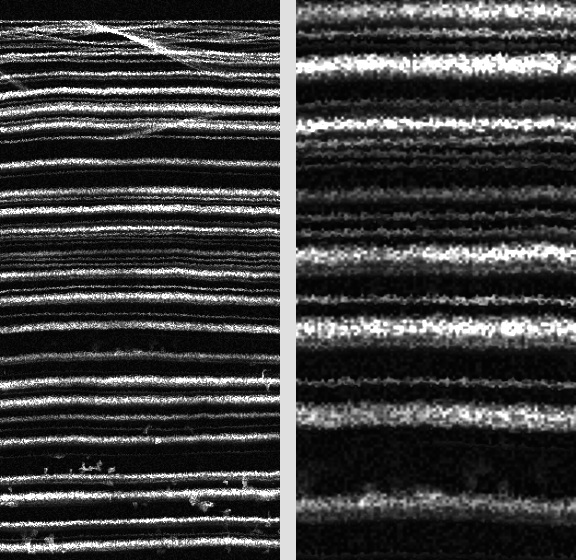
Left, the full canvas; right, a detail of the centre.
Write a WebGL 1 fragment shader that draws this texture.

```glsl
precision highp float;
// Grainy monochrome scan of stacked, nearly level layers: bright soft bands at a
// swaying pitch with thin strands between them, a web of crossing fibres at the
// top and broken flecks low down, all covered by speckle.

uniform vec2 u_resolution;

float hash(vec2 p) {
  vec3 q = fract(p.xyx * 0.1031);
  q += dot(q, q.yzx + 33.33);
  return fract((q.x + q.y) * q.z);
}

float noise(vec2 p) {
  vec2 i = floor(p), f = fract(p);
  f = f * f * (3.0 - 2.0 * f);
  return mix(mix(hash(i), hash(i + vec2(1, 0)), f.x),
             mix(hash(i + vec2(0, 1)), hash(i + vec2(1, 1)), f.x), f.y);
}

// Soft line profile; also serves as a soft mask
float bell(float d, float width) {
  d /= width;
  return exp(-d * d);
}

// Level bands, each with a haze and three thin strands
float layers(float x, float depth) {
  float lower = smoothstep(1.15, 1.4, depth);
  float sum = 0.0;
  for (int i = 0; i < 23; i++) {
    float k = float(i);
    float center = 0.09 + k * 0.0833 + 0.026 * cos(0.924 * (k - 1.0));
    center += 0.042 * bell(k - 19.0, 0.6) - 0.036 * bell(k - 8.5, 1.0)
            - 0.028 * bell(k - 5.0, 0.6);
    float d = depth - center;
    float width = mix(0.0065, 0.0115, hash(vec2(k, 3.0)));
    width *= mix(0.6, 1.0, smoothstep(0.1, 0.45, depth));
    float patchy = 0.65 + 0.6 * noise(vec2(x * 7.0, k * 5.3));
    sum += bell(d, width) * patchy * mix(0.75, 1.15, hash(vec2(k, 8.0)));
    sum += bell(d - 0.01, 0.022) * mix(0.1, 0.18, lower) * patchy;
    for (int j = 0; j < 3; j++) {
      vec2 id = vec2(k, float(j) + 20.0);
      float h = hash(id), s = hash(id + 40.0);
      float drift = 0.012 * (noise(vec2(x * 2.5 + h * 9.0, k)) - 0.5);
      float offset = 0.019 * (float(j) + 0.6 + 0.7 * h) + drift;
      float strength = mix(0.04, 0.65, s * s) * mix(1.0, 0.4, lower);
      sum += bell(d - offset, 0.0045) * strength * patchy;
    }
  }
  // Quiet, dim zones
  sum *= mix(0.5, 1.0, smoothstep(0.1, 0.2, depth));
  sum *= 1.0 - 0.55 * bell(depth - 0.91, 0.025);
  sum *= 1.0 - 0.9 * bell(depth - 1.225, 0.036);
  sum *= 1.0 - 0.5 * bell(depth - 1.29, 0.03);
  sum *= 1.0 - 0.65 * bell(depth - 1.5, 0.025);
  return 1.06 * max(sum - 0.08, 0.0);
}

// Crossing fibres near the surface
float fibres(float x, float depth) {
  float sum = bell(depth - 0.076, 0.004) * (0.4 + 0.5 * noise(vec2(x * 14.0, 2.0)));
  float fall = 0.087 + 0.15 * smoothstep(0.25, 0.85, x);
  for (int i = 0; i < 10; i++) {
    float k = float(i);
    float h = hash(vec2(k, 71.0)), g = hash(vec2(k, 93.0));
    // Loose web
    float web = 0.085 + 0.12 * h + 0.022 * sin(x * (3.0 + 6.0 * g) + k * 2.4);
    sum += bell(depth - web, 0.0035) * 0.75 * noise(vec2(x * 6.0, k * 3.7));
    // Bundle that pinches together and fans out
    float strand = fall + (g - 0.5) * (0.012 + 0.3 * (x - 0.47));
    sum += bell(depth - strand, 0.004) * (0.12 + 0.3 * bell(x - 0.48, 0.15))
         * smoothstep(0.18, 0.35, x);
  }
  // Slanting streaks below the web
  float rise = 0.495 - 0.09 * smoothstep(0.35, 0.85, x);
  sum += bell(depth - rise, 0.008) * 0.5 * bell(x - 0.57, 0.2);
  sum += bell(depth - 0.26 - 0.65 * x, 0.01) * 0.3 * smoothstep(0.16, 0.06, x);
  return sum;
}

// Broken bright flecks among the lower bands
float flecks(vec2 p) {
  vec2 rough = p + 0.014 * (vec2(noise(p * 90.0), noise(p * 90.0 + 40.0)) - 0.5);
  float spots = smoothstep(0.72, 0.95, noise(rough * vec2(48.0, 40.0)));
  float cluster = smoothstep(0.55, 0.75, noise(p * vec2(5.0, 9.0) + 17.0));
  float right = smoothstep(0.45, 0.65, p.x) * smoothstep(1.65, 1.75, p.y);
  return spots * (cluster + 0.35 * right) * smoothstep(1.2, 1.35, p.y);
}

void main() {
  // x runs across, y is depth from the top, both in canvas widths
  vec2 uv = gl_FragCoord.xy / u_resolution;
  vec2 p = vec2(uv.x, 2.0 * (1.0 - uv.y));
  float grain = noise(p * 256.0 - 0.5);
  float fine = noise(p * 256.0 + 310.5);

  // Gentle arch above, rise to the right below, small bumps and ragged edges
  float low = smoothstep(1.1, 1.6, p.y);
  float bend = mix(-0.014 * sin(3.1416 * p.x), -0.024 * (p.x - 0.5), low);
  bend += 0.014 * (noise(p * vec2(5.0, 2.5)) - 0.5);
  bend += 0.005 * (noise(p * vec2(22.0, 4.0)) - 0.5);
  float ragged = p.y + 0.007 * (fine - 0.5);

  float light = layers(p.x, ragged - bend) + fibres(p.x, ragged) + 0.7 * flecks(p);
  light *= smoothstep(0.068, 0.078, p.y) * smoothstep(1.985, 1.965, p.y);

  // Speckle scales the light and leaves a faint floor
  float tone = light * (0.3 + 1.25 * grain) + 0.012 + 0.07 * fine * fine;
  gl_FragColor = vec4(vec3(clamp(tone, 0.01, 1.0)), 1.0);
}
```
